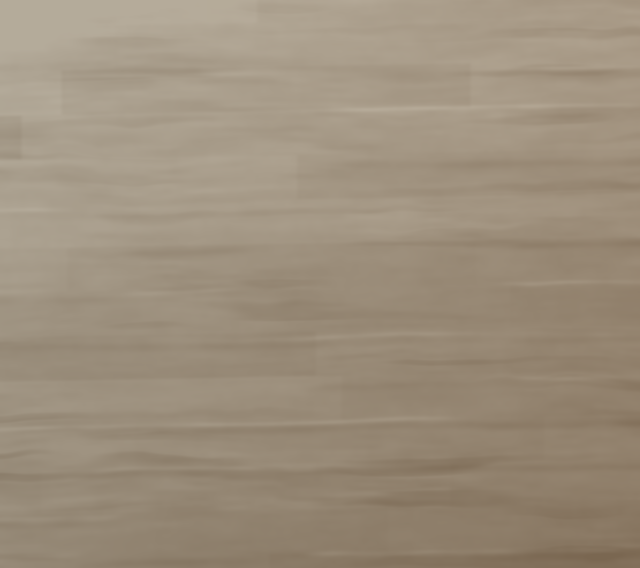
Give the GLSL for this texture, as a WebGL 2 fragment shader.

```glsl
#version 300 es
precision highp float;
// Pale wood strips laid in staggered rows under light falling from the upper left.
// Short, warped noise streaks form the grain; hashed strips vary the tone, and
// sparse broken lines trace the joints between rows.

uniform vec2 u_resolution;
out vec4 fragColor;

const float ROW_HEIGHT = 0.078;
const float STRIP_LENGTH = 0.72;
const vec3 DARK_WOOD = vec3(0.51, 0.445, 0.365);
const vec3 LIGHT_WOOD = vec3(0.69, 0.645, 0.575);

float hash(vec2 p) {
    vec3 q = fract(vec3(p.xyx) * 0.1031);
    q += dot(q, q.yzx + 33.33);
    return fract((q.x + q.y) * q.z);
}

// Smooth value noise in 0..1
float noise(vec2 p) {
    vec2 i = floor(p);
    vec2 f = fract(p);
    f = f * f * (3.0 - 2.0 * f);
    float low = mix(hash(i), hash(i + vec2(1.0, 0.0)), f.x);
    float high = mix(hash(i + vec2(0.0, 1.0)), hash(i + vec2(1.0, 1.0)), f.x);
    return mix(low, high, f.y);
}

// Tone of one strip: mostly mild, now and then clearly darker
float stripShade(vec2 id) {
    float mild = (hash(id + 17.0) - 0.5) * 0.13;
    float deep = smoothstep(0.88, 0.97, hash(id + 71.0));
    return mild - 0.17 * deep;
}

// Strips along a row, with softened end joints
float rowTone(float row, float x) {
    float s = x / STRIP_LENGTH + 7.0 * hash(vec2(row, 5.0));
    float i = floor(s);
    float joint = smoothstep(0.0, 0.014, s - i);
    return mix(stripShade(vec2(i - 1.0, row)), stripShade(vec2(i, row)), joint);
}

// Uneven vertical drift that makes lines waver
float drift(vec2 p) {
    float slow = noise(p * vec2(4.0, 8.0)) - 0.5;
    float quick = noise(p * vec2(17.0, 26.0) + 8.0) - 0.5;
    return 0.026 * slow + 0.008 * quick;
}

// Streaks at several widths, with sparse dark veins and patchy strength
float grain(vec2 p) {
    vec2 w = p + vec2(0.0, drift(p));
    float broad = noise(w * vec2(2.6, 22.0) + 11.0) - 0.5;
    float medium = noise(w * vec2(6.0, 55.0) + 37.0) - 0.5;
    float fine = noise(w * vec2(17.0, 110.0) + 63.0) - 0.5;
    float patchy = smoothstep(0.25, 0.75, noise(p * vec2(4.0, 9.0) + 120.0));
    float vein = smoothstep(0.66, 0.92, noise(w * vec2(4.0, 50.0) + 90.0));
    float streaks = 0.13 * medium + 0.10 * fine - 0.15 * vein;
    return 0.13 * broad + streaks * mix(0.5, 1.25, patchy);
}

// Pale ridge with a soft shadow below, broken up along the row
float seam(float y, float x) {
    float row = floor(y / ROW_HEIGHT + 0.5);
    float offset = 0.016 * (hash(vec2(row, 9.0)) - 0.5);
    float d = y - row * ROW_HEIGHT - offset;
    float ridgeShow = smoothstep(0.55, 0.85, noise(vec2(x * 3.0 + 19.0 * row, row)));
    float shadeShow = smoothstep(0.4, 0.85, noise(vec2(x * 3.0 + 31.0 * row, row + 50.0)));
    float breaks = mix(0.4, 1.0, noise(vec2(x * 16.0 + 7.0 * row, row + 80.0)));
    float ridge = exp(-pow(d / 0.0045, 2.0));
    float shadow = exp(-pow((d + 0.011) / 0.008, 2.0));
    return breaks * (0.26 * ridge * ridgeShow - 0.18 * shadow * shadeShow);
}

void main() {
    vec2 p = gl_FragCoord.xy / u_resolution.y;
    float across = gl_FragCoord.x / u_resolution.x;

    // Rows rise slightly to the right
    float y = p.y - 0.018 * p.x + 0.3;
    float row = floor(y / ROW_HEIGHT);
    float edge = smoothstep(0.0, 0.10, y / ROW_HEIGHT - row);
    float strips = mix(rowTone(row - 1.0, p.x), rowTone(row, p.x), edge);

    // Lines on the seams waver more than the strips themselves
    float wavy = y + 0.3 * drift(p + 40.0);

    // Large light falloff, wood tone, and soft mottling
    float light = 0.62 + 0.78 * (p.y - 0.5) - 0.32 * (across - 0.5);
    float mottle = noise(p * vec2(32.0, 50.0)) + 0.6 * noise(p * vec2(75.0, 90.0)) - 0.8;
    float tone = light + strips + grain(vec2(p.x, y)) + seam(wavy, p.x) + 0.045 * mottle;

    // Cooler at the left, warmer at the right
    vec3 color = mix(DARK_WOOD, LIGHT_WOOD, clamp(tone, -0.2, 1.12));
    color += vec3(0.012, -0.002, -0.010) * (across - 0.5);
    fragColor = vec4(color, 1.0);
}
```
